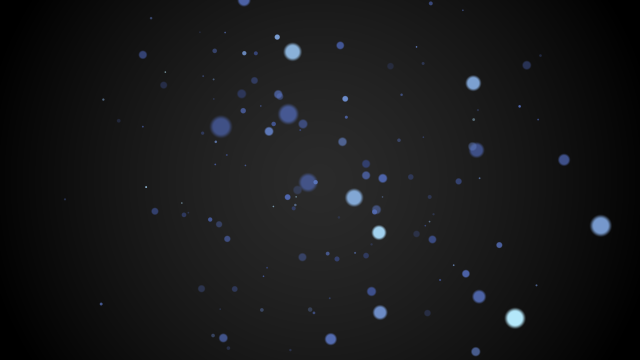
Write a Shadertoy shader that draws this background.

```glsl
const vec3 NAVY = vec3(0.15, 0.19, 0.36);
const vec3 BLUE = vec3(0.33, 0.43, 0.74);
const vec3 ICE = vec3(0.74, 0.95, 1.0);
const int SPECK_COUNT = 110;

float hash(float n, float salt) {
    vec2 q = fract(vec2(n, salt) * vec2(0.1031, 0.3197) + 0.37);
    q += dot(q, q.yx + 33.33);
    return fract((q.x + q.y) * q.x * 7.13);
}

// Sum of two hashes, denser around zero, within -1 to 1
float centredHash(float n, float salt) {
    return hash(n, salt) + hash(n, salt + 5.0) - 1.0;
}

// Navy to blue to pale ice as heat goes from 0 to 1
vec3 glowRamp(float heat) {
    vec3 cool = mix(NAVY, BLUE, smoothstep(0.0, 0.5, heat));
    return mix(cool, ICE, smoothstep(0.45, 1.0, heat));
}

vec3 backdrop(vec2 p, float peak, float reach) {
    float falloff = 1.0 - pow(length(p) / reach, 1.4);
    return vec3(peak * max(falloff, 0.0));
}

// Blends one soft disc over the base colour
vec3 addDisc(vec3 base, vec2 p, vec2 centre, float radius, float heat, float opacity) {
    float blur = max(0.28 * radius, 0.7 / iResolution.y);
    float cover = 1.0 - smoothstep(radius - blur, radius + blur, length(p - centre));
    return mix(base, glowRamp(heat), cover * opacity);
}

// Small lights: the tiniest are the hottest
vec3 addSpecks(vec3 base, vec2 p, vec2 spread) {
    for (int i = 0; i < SPECK_COUNT; i++) {
        float id = float(i) + 1.0;
        vec2 centre = spread * vec2(centredHash(id, 1.7), centredHash(id, 13.3));
        float size = hash(id, 23.9);
        float radius = mix(0.002, 0.012, size * size);
        float heat = mix(0.25, 0.95, pow(hash(id, 31.1), 2.0)) * mix(1.0, 0.7, size);
        float opacity = mix(0.3, 1.0, hash(id, 41.7));
        base = addDisc(base, p, centre, radius, heat, opacity);
    }
    return base;
}

void mainImage(out vec4 fragColor, in vec2 fragCoord) {
    vec2 p = (fragCoord - 0.5 * iResolution.xy) / iResolution.y;
    vec3 color = backdrop(p, 0.165, 0.95);

    // Faint far discs
    color = addDisc(color, p, vec2(-0.275, 0.148), 0.027, 0.35, 0.75);
    color = addDisc(color, p, vec2(-0.088, 0.183), 0.025, 0.42, 0.75);
    color = addDisc(color, p, vec2(-0.033, -0.007), 0.023, 0.38, 0.7);
    color = addDisc(color, p, vec2(0.435, 0.083), 0.019, 0.32, 0.8);
    color = addDisc(color, p, vec2(0.678, 0.056), 0.015, 0.35, 0.8);

    color = addSpecks(color, p, vec2(0.78, 0.56));

    // Middle discs
    color = addDisc(color, p, vec2(0.442, -0.324), 0.017, 0.5, 0.85);
    color = addDisc(color, p, vec2(0.030, -0.442), 0.015, 0.52, 0.9);
    color = addDisc(color, p, vec2(-0.211, 0.500), 0.016, 0.48, 0.85);
    color = addDisc(color, p, vec2(0.167, -0.368), 0.018, 0.64, 0.95);

    // Bright near discs
    color = addDisc(color, p, vec2(-0.076, 0.356), 0.022, 0.75, 0.95);
    color = addDisc(color, p, vec2(0.426, 0.269), 0.019, 0.7, 0.95);
    color = addDisc(color, p, vec2(0.095, -0.049), 0.022, 0.72, 0.95);
    color = addDisc(color, p, vec2(0.780, -0.127), 0.026, 0.68, 0.95);
    color = addDisc(color, p, vec2(0.542, -0.384), 0.025, 0.9, 1.0);
    color = addDisc(color, p, vec2(0.164, -0.146), 0.018, 0.82, 1.0);

    fragColor = vec4(color, 1.0);
}
```
